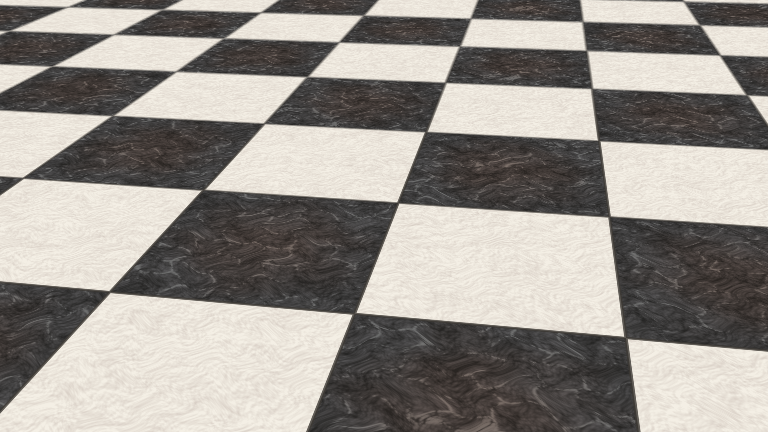
Reproduce this pattern procedurally as a Shadertoy shader.

```glsl
// Checkerboard floor of black and ivory stone tiles, seen in perspective.

// Floor to screen: columns are one tile step along each axis, then the origin.
const mat3 FLOOR_TO_SCREEN = mat3(0.5833, -0.0710, -0.055,
                                  0.3801,  0.4276,  0.2964,
                                  1.4491,  0.2176,  1.0);
const vec3 IVORY       = vec3(0.945, 0.925, 0.885);
const vec3 IVORY_SHADE = vec3(0.83, 0.79, 0.755);
const vec3 BLACK_LOW   = vec3(0.155, 0.148, 0.14);
const vec3 BLACK_HIGH  = vec3(0.36, 0.345, 0.34);
const vec3 VEIN        = vec3(0.56, 0.55, 0.53);
const vec3 WARM_TINT   = vec3(1.05, 0.97, 0.94);
const vec3 COOL_TINT   = vec3(0.97, 1.0, 1.03);
const vec3 JOINT       = vec3(0.24, 0.225, 0.205);
const float JOINT_HALF = 0.004;           // in tiles
const float GRAIN_FREQ = 9.0;             // coarsest grain cells per tile
const vec2 LIGHT_STEP  = vec2(-0.008, 0.012);
const float NEAR_BLUR  = 0.002;           // in canvas heights
const float FAR_BLUR   = 0.005;

vec2 hash2(vec2 p) {
    return fract(sin(vec2(dot(p, vec2(127.1, 311.7)),
                          dot(p, vec2(269.5, 183.3)))) * 43758.5);
}

// Distances to the nearest and second nearest cell points.
vec2 cellular(vec2 p) {
    vec2 cell = floor(p), f = fract(p), nearest = vec2(8.0);
    for (int y = -1; y <= 1; y++)
    for (int x = -1; x <= 1; x++) {
        vec2 o = vec2(x, y);
        float d = length(o + hash2(cell + o) - f);
        nearest = d < nearest.x ? vec2(d, nearest.x)
                                : vec2(nearest.x, min(nearest.y, d));
    }
    return nearest;
}

vec2 warp(vec2 p) {
    return p + 0.035 * sin(p.yx * vec2(17.0, 13.0) + 2.0)
             + 0.016 * sin(p.yx * vec2(41.0, 37.0) + p * 11.0);
}

// Layered cellular grain around zero; layers finer than a pixel fade out.
float grain(vec2 p, float footprint) {
    float sum = 0.0, amp = 0.5, freq = GRAIN_FREQ;
    for (int i = 0; i < 4; i++) {
        float visible = 1.0 - smoothstep(0.4, 1.6, freq * footprint);
        sum += amp * visible * (0.47 - cellular(p * freq).x);
        p = mat2(0.8, 0.6, -0.6, 0.8) * p + 3.7;
        freq *= 2.1;
        amp *= 0.8;
    }
    return sum;
}

vec3 ivoryTile(float height, float relief, float mottle) {
    float tone = 0.8 + 1.1 * relief + 0.35 * height + 0.08 * mottle;
    return mix(IVORY_SHADE, IVORY, clamp(tone, 0.0, 1.1));
}

vec3 blackTile(vec2 q, vec2 local, float height, float relief, float mottle,
               float footprint) {
    float tone = 0.4 + 0.8 * height + 0.45 * relief + 0.12 * mottle;
    vec3 col = mix(BLACK_LOW, BLACK_HIGH, clamp(tone, 0.0, 1.2));

    // Broken pale veins along the cell borders
    vec2 c = cellular(q * vec2(6.0, 8.0) + 5.0);
    float vein = 1.0 - smoothstep(0.0, 0.10 + 4.0 * footprint, c.y - c.x);
    vein *= smoothstep(-0.05, 0.3, height + 0.15 * mottle);
    col = mix(col, VEIN, 0.55 * vein);

    // Brownish heart, bluish rim
    float heart = 1.0 - smoothstep(0.1, 0.55, length(local) + 0.08 * mottle);
    return col * mix(COOL_TINT, WARM_TINT, heart);
}

// Signed distance to the tile lines: positive in even tiles, negative in odd.
vec2 tileWave(vec2 p) {
    return abs(mod(p - 0.5, 2.0) - 1.0) - 0.5;
}

void mainImage(out vec4 fragColor, in vec2 fragCoord) {
    vec2 uv = fragCoord / iResolution.y;
    vec3 ray = inverse(FLOOR_TO_SCREEN) * vec3(uv, 1.0);
    vec2 p = ray.xy / ray.z;

    // Pixel size on the floor, widened by the soft focus
    vec2 dx = dFdx(p), dy = dFdy(p);
    vec2 pixel = sqrt(dx * dx + dy * dy);
    float blur = mix(NEAR_BLUR, FAR_BLUR, smoothstep(0.5, 1.0, uv.y));
    vec2 soft = pixel * max(1.0, blur * iResolution.y);
    float footprint = sqrt(pixel.x * pixel.y);

    // Stone surface, shifted per tile
    vec2 id = floor(p), local = fract(p) - 0.5;
    vec2 q = warp(local + 7.0 * hash2(id + 0.5));
    float height = grain(q, footprint);
    float relief = height - grain(q + LIGHT_STEP, footprint);
    float mottle = sin(q.x * 9.0 + 2.0 * sin(q.y * 6.0)) * sin(q.y * 11.0 + q.x * 4.0);

    // Checker
    vec2 side = clamp(2.0 * tileWave(p) / soft, -1.0, 1.0);
    float black = 0.5 + 0.5 * side.x * side.y;
    vec3 col = mix(ivoryTile(height, relief, mottle),
                   blackTile(q, local, height, relief, mottle, footprint), black);

    // Joints thin out with distance
    vec2 edge = 0.5 - abs(local);
    vec2 joint = 1.0 - smoothstep(vec2(JOINT_HALF), JOINT_HALF + soft, edge);
    joint *= min(vec2(1.0), 2.0 * JOINT_HALF / soft);
    col = mix(col, JOINT, 0.8 * max(joint.x, joint.y));

    fragColor = vec4(col, 1.0);
}
```
